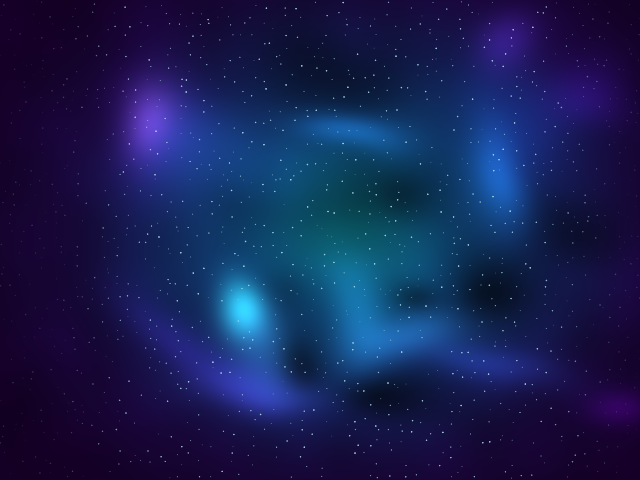
Give the GLSL for this background, as a WebGL 2 fragment shader.

```glsl
#version 300 es
precision highp float;

uniform vec2 u_resolution;
out vec4 outColor;

// Backdrop, from the core outwards
const vec2 CORE = vec2(0.06, 0.02);
const vec3 TEAL = vec3(0.04, 0.36, 0.42);
const vec3 DEEP_BLUE = vec3(0.05, 0.25, 0.42);
const vec3 NAVY = vec3(0.07, 0.11, 0.31);
const vec3 PLUM = vec3(0.09, 0.02, 0.21);
const vec3 EDGE = vec3(0.08, 0.00, 0.15);

// Cloud distortion
const float WARP_SCALE = 5.0;
const float WARP_AMOUNT = 0.035;
const float MIST_AMOUNT = 0.30;

// Stars
const float STAR_ROWS = 46.0;
const float STAR_DENSITY = 0.52;
const float STAR_RADIUS = 0.0017;
const vec3 STAR_COLOR = vec3(0.68, 0.86, 0.92);

// Glows: center xy, radii xy; tint rgb, angle
const vec4 BLUE_SHAPE[8] = vec4[8](
  vec4(-0.172, -0.142, 0.038, 0.058), vec4(-0.140, -0.195, 0.055, 0.090),
  vec4(0.075, -0.150, 0.055, 0.100), vec4(0.190, -0.195, 0.130, 0.050),
  vec4(0.065, 0.230, 0.110, 0.036), vec4(0.375, 0.120, 0.052, 0.105),
  vec4(-0.235, 0.185, 0.100, 0.100), vec4(0.420, 0.240, 0.140, 0.110));
const vec4 BLUE_TINT[8] = vec4[8](
  vec4(0.10, 0.50, 0.45, 0.15), vec4(0.09, 0.24, 0.34, 0.45),
  vec4(0.04, 0.19, 0.26, 0.25), vec4(0.07, 0.19, 0.30, 0.15),
  vec4(0.05, 0.19, 0.33, -0.20), vec4(0.05, 0.21, 0.38, 0.25),
  vec4(0.03, 0.10, 0.20, 0.00), vec4(0.02, 0.07, 0.18, -0.30));
const vec4 VIOLET_SHAPE[8] = vec4[8](
  vec4(-0.351, 0.243, 0.060, 0.075), vec4(-0.345, 0.220, 0.105, 0.120),
  vec4(0.384, 0.415, 0.060, 0.075), vec4(0.550, 0.310, 0.080, 0.070),
  vec4(-0.130, -0.305, 0.120, 0.045), vec4(-0.270, -0.225, 0.130, 0.045),
  vec4(0.360, -0.265, 0.150, 0.040), vec4(0.630, -0.347, 0.070, 0.035));
const vec4 VIOLET_TINT[8] = vec4[8](
  vec4(0.22, 0.14, 0.28, 0.10), vec4(0.10, 0.03, 0.22, 0.00),
  vec4(0.13, 0.07, 0.30, -0.40), vec4(0.07, 0.03, 0.19, 0.30),
  vec4(0.11, 0.12, 0.33, -0.10), vec4(0.08, 0.05, 0.23, -0.60),
  vec4(0.05, 0.08, 0.21, -0.20), vec4(0.11, 0.00, 0.18, 0.10));

// Dark clouds: center xy, radii xy; share of light removed
const vec4 DARK_SHAPE[8] = vec4[8](
  vec4(0.175, 0.100, 0.100, 0.065), vec4(0.370, -0.090, 0.085, 0.080),
  vec4(-0.045, -0.255, 0.050, 0.040), vec4(0.130, -0.320, 0.090, 0.045),
  vec4(0.195, -0.112, 0.055, 0.030), vec4(0.030, 0.355, 0.180, 0.080),
  vec4(0.530, 0.010, 0.100, 0.060), vec4(-0.080, -0.110, 0.060, 0.070));
const float DARK_DEPTH[8] = float[8](0.45, 0.62, 0.50, 0.58, 0.38, 0.50, 0.35, 0.18);

vec2 hash22(vec2 cell) {
  vec3 h = fract(cell.xyx * vec3(0.1031, 0.1030, 0.0973));
  h += dot(h, h.yzx + 33.33);
  return fract((h.xx + h.yz) * h.zy);
}

float cornerSlope(vec2 cell, vec2 corner, vec2 f) {
  return dot(hash22(cell + corner + 50.0) * 2.0 - 1.0, f - corner);
}

float gradientNoise(vec2 p) {
  vec2 cell = floor(p), f = fract(p);
  vec2 u = f * f * f * (f * (f * 6.0 - 15.0) + 10.0);
  vec2 e = vec2(0.0, 1.0);
  return mix(mix(cornerSlope(cell, e.xx, f), cornerSlope(cell, e.yx, f), u.x),
             mix(cornerSlope(cell, e.xy, f), cornerSlope(cell, e.yy, f), u.x), u.y);
}

float blob(vec2 p, vec4 shape, float angle) {
  float c = cos(angle), s = sin(angle);
  vec2 q = mat2(c, -s, s, c) * (p - shape.xy) / shape.zw;
  return exp(-dot(q, q));
}

vec3 glowSum(vec2 p, vec4 shapes[8], vec4 tints[8]) {
  vec3 sum = vec3(0.0);
  for (int i = 0; i < 8; i++) sum += tints[i].rgb * blob(p, shapes[i], tints[i].a);
  return sum;
}

vec3 backdrop(vec2 p) {
  float r = length((p - CORE) * vec2(0.86, 1.0));
  vec3 color = mix(TEAL, DEEP_BLUE, smoothstep(0.0, 0.22, r));
  color = mix(color, NAVY, smoothstep(0.15, 0.40, r));
  color = mix(color, PLUM, smoothstep(0.33, 0.56, r));
  return mix(color, EDGE, smoothstep(0.52, 0.72, r));
}

// One jittered star per cell, with random size and brightness
float stars(vec2 p, float pixel) {
  vec2 cell = floor(p * STAR_ROWS);
  vec2 traits = hash22(cell + 217.0);
  vec2 center = (cell + 0.12 + 0.76 * hash22(cell + 91.0)) / STAR_ROWS;
  float radius = STAR_RADIUS * mix(0.55, 1.0, traits.y);
  float disc = 1.0 - smoothstep(radius - 0.5 * pixel, radius + 0.5 * pixel, length(p - center));
  return disc * step(traits.x, STAR_DENSITY) * mix(0.3, 0.9, traits.y);
}

void main() {
  vec2 p = (gl_FragCoord.xy - 0.5 * u_resolution) / u_resolution.y;

  // Clouds
  vec2 drift = vec2(gradientNoise(p * WARP_SCALE), gradientNoise(p * WARP_SCALE + 17.0));
  vec2 q = p + WARP_AMOUNT * drift;
  vec3 color = backdrop(q) * (1.0 + MIST_AMOUNT * gradientNoise(q * 7.0 + 8.0));
  for (int i = 0; i < 8; i++) color *= 1.0 - DARK_DEPTH[i] * blob(q, DARK_SHAPE[i], -0.1);
  color += glowSum(q, BLUE_SHAPE, BLUE_TINT) + glowSum(q, VIOLET_SHAPE, VIOLET_TINT);

  // Stars fade towards the sides
  float fade = mix(1.0, 0.2, smoothstep(0.38, 0.62, abs(p.x - 0.04)));
  color = mix(color, STAR_COLOR, stars(p, 1.0 / u_resolution.y) * fade);
  outColor = vec4(clamp(color, 0.0, 1.0), 1.0);
}
```
